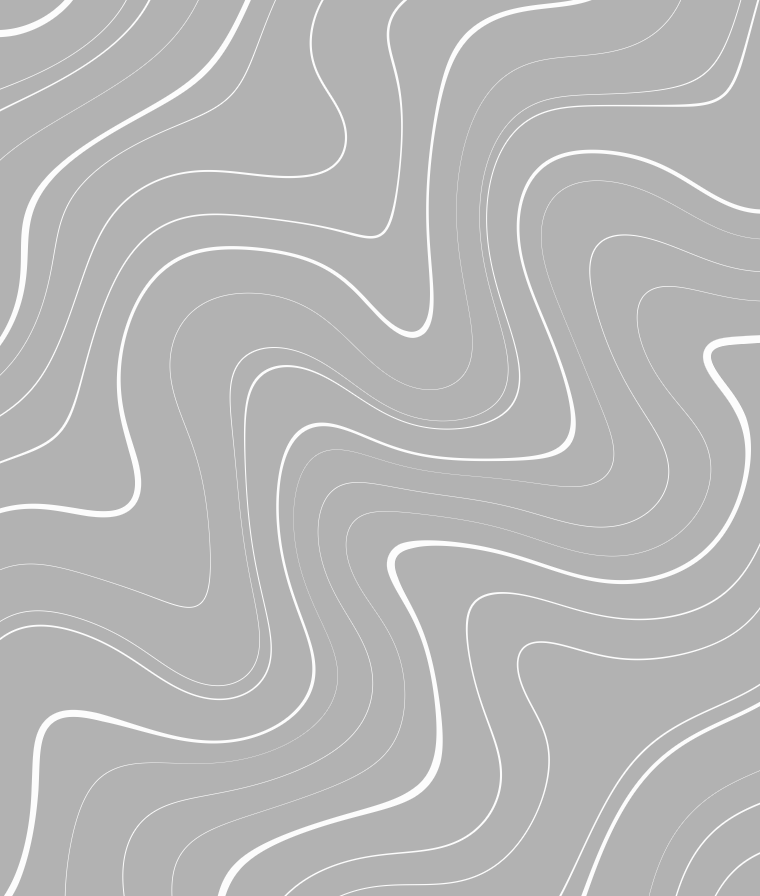
Write a WebGL 1 fragment shader that draws this pattern.

```glsl
precision highp float;
// White contour lines of varied weight winding diagonally over flat grey terrain.
uniform vec2 u_resolution;

float hash(float n) {
  return fract(sin(n * 12.9898 + 4.1) * 437.585);
}

// Terrain height: a diagonal slope folded by layered sines.
float terrain(vec2 p) {
  float across = p.x + 1.0 - p.y;
  float along = p.x - 1.0 + p.y;
  along += 0.035 * sin(7.0 * across + 1.0) + 0.012 * sin(15.0 * across + 5.0 * along);
  float ridge = across - 0.95;
  float fold = 0.05 + 0.2 * exp(-9.0 * ridge * ridge - 2.5 * along * along);
  return across
    - fold * cos(10.7 * (along - 0.143))
    - 0.04 * sin(9.0 * across + 4.0 * along + 1.0)
    - 0.018 * sin(17.0 * across - 6.0 * along);
}

// Share of a pixel covered by a line, so that hairlines fade evenly.
float coverage(float dist, float halfWidth, float pixel) {
  float covered = min(dist + 0.5 * pixel, halfWidth) - max(dist - 0.5 * pixel, -halfWidth);
  return clamp(covered / pixel, 0.0, 1.0);
}

void main() {
  float pixel = 1.0 / u_resolution.y;
  vec2 p = gl_FragCoord.xy * pixel;

  // Height and steepness turn level differences into distances.
  vec2 e = vec2(0.001, 0.0);
  float height = terrain(p);
  vec2 gradient = vec2(terrain(p + e.xy) - terrain(p - e.xy),
                       terrain(p + e.yx) - terrain(p - e.yx)) / (2.0 * e.x);
  float steepness = max(length(gradient), 0.35);
  float swell = clamp(2.2 / steepness, 0.65, 1.8);

  // Unevenly spaced levels; every fourth one is heavy.
  float level = height * 12.0;
  float ink = 0.0;
  for (int k = -1; k <= 1; k++) {
    float index = floor(level) + float(k);
    float center = index + 0.5 + 0.8 * (hash(index) - 0.5);
    float weight = hash(index + 37.0);
    float halfWidth = mix(0.00022, 0.0009, weight * weight);
    if (mod(index, 4.0) == 3.0) halfWidth = mix(0.0019, 0.0026, weight);
    float dist = abs(level - center) / (12.0 * steepness);
    ink = max(ink, coverage(dist, halfWidth * swell, pixel));
  }

  vec3 ground = vec3(0.7);
  vec3 line = vec3(0.99);
  gl_FragColor = vec4(mix(ground, line, ink), 1.0);
}
```
